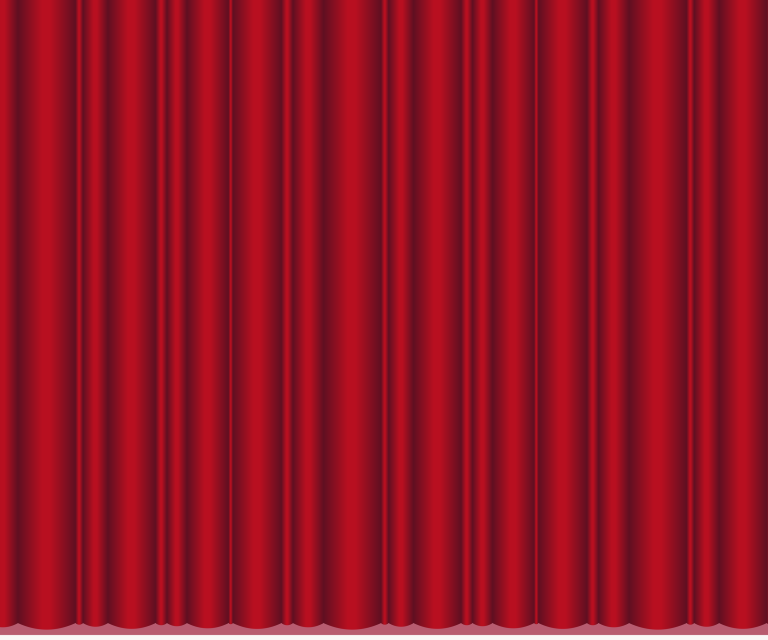
A WebGL 2 fragment shader for this texture:

```glsl
#version 300 es
precision highp float;

uniform vec2 u_resolution;
out vec4 outColor;

const vec3 VALLEY = vec3(0.375, 0.06, 0.13);
const vec3 CREST = vec3(0.72, 0.06, 0.125);
const vec3 SHADOW = vec3(0.72, 0.36, 0.44);
const vec3 PAPER = vec3(0.98, 0.97, 0.97);

// All lengths are fractions of the canvas width
const float PERIOD = 0.3979;
const float PHASE = 0.0234;
const float HEM_TOP = 0.0220;
const float SHADOW_BASE = 0.0065;
const float WIDEST_SAG = 0.0085;

// Fold borders within one repeat
const int FOLDS = 11;
const float BORDERS[12] = float[12](
    0.0, 0.188, 0.213, 0.2945, 0.450, 0.4876,
    0.553, 0.689, 0.7035, 0.862, 0.900, 1.0);

// Returns the position across the fold (0 to 1) and the fold width
vec2 findFold(float x) {
    float u = fract((x - PHASE) / PERIOD);
    vec2 fold = vec2(0.0, 1.0);
    for (int i = 0; i < FOLDS; i++) {
        float left = BORDERS[i];
        float width = BORDERS[i + 1] - left;
        if (u >= left) fold = vec2((u - left) / width, width);
    }
    return fold;
}

// Brightness rises to a flat crest and falls back to the next valley
float foldLight(float t) {
    float rise = clamp(t / 0.42, 0.0, 1.0);
    float fall = clamp((1.0 - t) / 0.44, 0.0, 1.0);
    return min(rise, fall);
}

// Wider folds hang lower at the hem
float hemHeight(float t, float width) {
    float sag = WIDEST_SAG * pow(width / BORDERS[1], 0.7);
    return HEM_TOP - sag * 4.0 * t * (1.0 - t);
}

float above(float y, float edge, float blur) {
    return smoothstep(edge - blur, edge + blur, y);
}

// Average a few samples so that narrow folds stay smooth
vec3 clothColor(float x, float pixel) {
    float light = 0.0;
    for (int i = 0; i < 4; i++) {
        float offset = (float(i) - 1.5) * 0.25 * pixel;
        light += foldLight(findFold(x + offset).x) * 0.25;
    }
    return mix(VALLEY, CREST, light);
}

void main() {
    vec2 p = gl_FragCoord.xy / u_resolution.x;
    float pixel = 1.0 / u_resolution.x;
    vec2 fold = findFold(p.x);

    // Floor strip, then the cloth hanging over it
    vec3 color = mix(PAPER, SHADOW, above(p.y, SHADOW_BASE, 0.7 * pixel));
    float cloth = above(p.y, hemHeight(fold.x, fold.y), 0.7 * pixel);
    color = mix(color, clothColor(p.x, pixel), cloth);

    outColor = vec4(color, 1.0);
}
```
